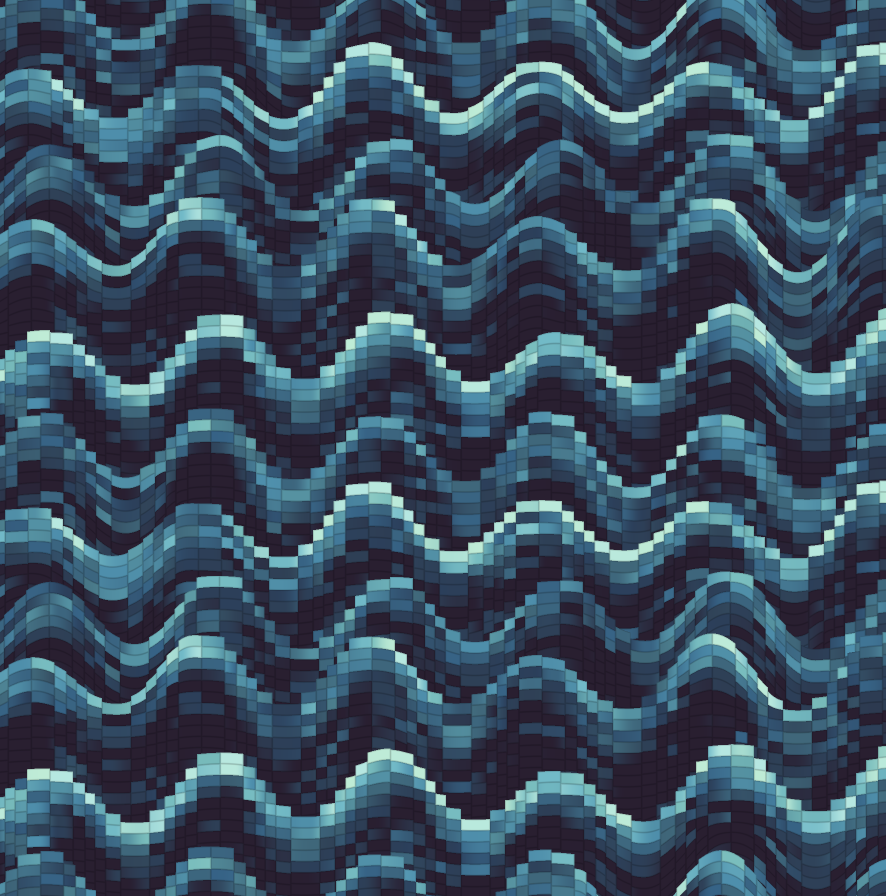
Write a WebGL 2 fragment shader that draws this pattern.

```glsl
#version 300 es
precision highp float;
// Mosaic sea: stacked rows of rounded waves built from small tiles, pale caps fading to dark.

uniform vec2 u_resolution;
out vec4 fragColor;

// Lengths are fractions of the canvas height.
const float HUMP_WIDTH = 0.190;     // one wave, crest to crest
const float HUMP_PHASE = 0.234;     // position of a crest
const float WAVE_HEIGHT = 0.083;
const float HUMPS_PER_REPEAT = 3.0;
const int ROWS_PER_REPEAT = 5;
const int ROW_COUNT = 15;
const float REPEAT_HEIGHT = 0.489;
const float TOP_CREST = 1.150;
const float ROW_DROP[5] = float[5](0.0, 0.117, 0.198, 0.299, 0.364);
const float ROW_LIGHT[5] = float[5](1.15, 0.70, 1.05, 0.66, 0.84);
const float TILES_PER_HUMP = 11.0;
const float TILE_HEIGHT = 0.0125;
const float TILE_STRETCH = 0.045;   // widens tiles on crests and in troughs
const float JOINT_WIDTH = 0.0016;
const float JOINT_SHADE = 0.80;
const float TAU = 6.2832;
const vec3 BLUE_TINT = vec3(-0.04, -0.02, 0.05);
const vec3 PALETTE[6] = vec3[6](
    vec3(0.16, 0.12, 0.19), vec3(0.18, 0.25, 0.34), vec3(0.24, 0.40, 0.49),
    vec3(0.33, 0.57, 0.64), vec3(0.47, 0.74, 0.75), vec3(0.74, 0.92, 0.85));

float hash(vec2 p) {
    vec3 q = fract(p.xyx * vec3(0.1031, 0.1030, 0.0973));
    q += dot(q, q.yzx + 33.33);
    return fract((q.x + q.y) * q.z);
}

float noise(vec2 p) {
    vec2 i = floor(p), f = fract(p);
    f = f * f * (3.0 - 2.0 * f);
    return mix(mix(hash(i), hash(i + vec2(1, 0)), f.x),
               mix(hash(i + vec2(0, 1)), hash(i + vec2(1, 1)), f.x), f.y);
}

// Rounded hump, 1 at whole numbers and 0 halfway between.
float humpProfile(float u) {
    return 0.5 + 0.5 * cos(TAU * u);
}

// Hump random value, repeating across and down.
float humpHash(float u, float row) {
    return hash(vec2(mod(floor(u + 0.5), HUMPS_PER_REPEAT) + 7.0, row * 13.0 + 3.0));
}

float waveHeight(float u, float row) {
    float peak = mix(0.68, 1.0, smoothstep(0.1, 0.6, humpHash(u, row)));
    float chop = 0.014 * (noise(vec2(u * 1.7, row * 9.0)) - 0.5);
    return WAVE_HEIGHT * (peak * humpProfile(u) - 1.0) + chop;
}

float columnCoord(float u) {
    return (u - TILE_STRETCH * sin(2.0 * TAU * u)) * TILES_PER_HUMP;
}

// Inverse of columnCoord by fixed-point steps.
float columnToWave(float column) {
    float s = column / TILES_PER_HUMP, u = s;
    for (int i = 0; i < 6; i++) u = s + TILE_STRETCH * sin(2.0 * TAU * u);
    return u;
}

vec3 palette(float tone) {
    float x = clamp(tone, 0.0, 1.0) * 5.0;
    int i = min(int(x), 4);
    return mix(PALETTE[i], PALETTE[i + 1], smoothstep(0.1, 0.9, x - float(i)));
}

vec3 shadeTile(float depth, float column, float u, float row) {
    float layer = floor(depth / TILE_HEIGHT);
    float d = (layer + 0.5) * TILE_HEIGHT;
    vec2 tile = vec2(floor(column) + 200.0, layer + row * 31.0);
    float grain = hash(tile), speckle = hash(tile + 71.0);

    // Bright cap, softer body, then darkness with drifting strata.
    float light = ROW_LIGHT[int(row)] * (0.84 + 0.24 * humpHash(u, row) * humpProfile(u));
    float tone = light * (0.64 * exp(-d / 0.016) + 0.42 * (1.0 - smoothstep(0.02, 0.075, d)));
    float strata = noise(vec2(u * 2.6 + 40.0, layer * 0.85 + row * 17.0));
    tone += 0.55 * (strata - 0.5) + 0.26 * (grain - 0.5) + 0.02;
    tone += 0.24 * step(0.94, speckle) - 0.28 * step(speckle, 0.07);
    vec3 color = palette(tone) + BLUE_TINT * (hash(tile + 19.0) - 0.3) * smoothstep(0.1, 0.4, tone);

    // Darkened joints around the tile.
    vec2 f = vec2(fract(column), fract(depth / TILE_HEIGHT));
    float slope = 1.0 - 2.0 * TAU * TILE_STRETCH * cos(2.0 * TAU * u);
    vec2 size = vec2(HUMP_WIDTH / (TILES_PER_HUMP * slope), TILE_HEIGHT);
    vec2 edge = min(f, 1.0 - f) * size;
    return color * mix(JOINT_SHADE, 1.0, smoothstep(0.0, JOINT_WIDTH, min(edge.x, edge.y)));
}

vec3 seaColor(vec2 p) {
    vec4 nearest = vec4(0.0);       // depth, column, wave coordinate, row
    float follow = mix(0.12, 0.75, smoothstep(0.45, 0.75, noise(p * 7.0 + 5.0)));
    // Lower rows stand in front of higher ones.
    for (int i = 0; i < ROW_COUNT; i++) {
        int r = i % ROWS_PER_REPEAT;
        float row = float(r);
        float u = (p.x - HUMP_PHASE) / HUMP_WIDTH + 0.16 * (hash(vec2(row, 5.0)) - 0.5);
        float column = columnCoord(u);
        float center = columnToWave(floor(column) + 0.5);
        float base = TOP_CREST - REPEAT_HEIGHT * float(i / ROWS_PER_REPEAT) - ROW_DROP[r];
        float depth = base + mix(waveHeight(center, row), waveHeight(u, row), follow) - p.y;
        if (depth > 0.0) nearest = vec4(depth, column, u, row);
    }
    return shadeTile(nearest.x, nearest.y, nearest.z, nearest.w);
}

void main() {
    // Four samples per pixel smooth the tile edges.
    vec3 sum = vec3(0.0);
    for (int i = 0; i < 4; i++) {
        vec2 shift = vec2(i % 2, i / 2) * 0.5 - 0.25;
        sum += seaColor((gl_FragCoord.xy + shift) / u_resolution.y);
    }
    fragColor = vec4(sum / 4.0, 1.0);
}
```
